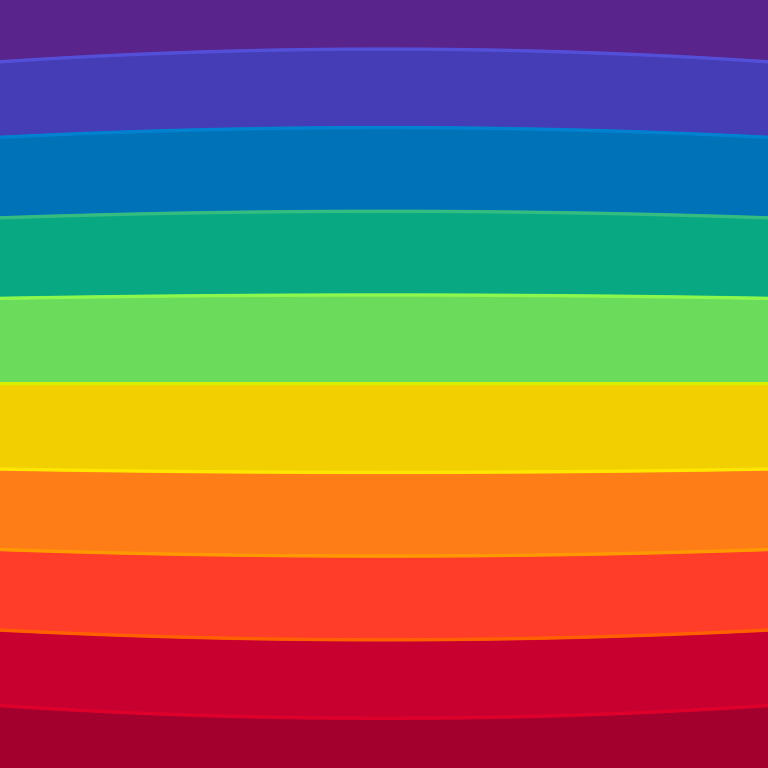
This background is drawn by a three.js fragment shader. Its source:

```glsl
// Ten flat rainbow bands that bow away from the middle, parted by thin bright lines.
#define MIDDLE 0.5004
#define BOW 0.152
#define LINE_HALF_WIDTH 0.0022
#define SOFTNESS 0.0008
#define EDGE_HEIGHTS vec4(0.1155, 0.2245, 0.3335, 0.4357)

varying vec2 vUv;

void main() {
  // Band colours, from the bottom up
  vec3 band[10];
  band[0] = vec3(0.645, 0.000, 0.180);
  band[1] = vec3(0.785, 0.000, 0.185);
  band[2] = vec3(1.000, 0.240, 0.155);
  band[3] = vec3(1.000, 0.490, 0.090);
  band[4] = vec3(0.950, 0.810, 0.000);
  band[5] = vec3(0.420, 0.860, 0.360);
  band[6] = vec3(0.030, 0.660, 0.510);
  band[7] = vec3(0.000, 0.450, 0.720);
  band[8] = vec3(0.270, 0.240, 0.710);
  band[9] = vec3(0.350, 0.140, 0.550);

  // Bright line below each band after the first
  vec3 line[9];
  line[0] = vec3(0.87, 0.00, 0.17);
  line[1] = vec3(1.00, 0.38, 0.00);
  line[2] = vec3(1.00, 0.60, 0.00);
  line[3] = vec3(1.00, 0.90, 0.00);
  line[4] = vec3(0.84, 0.94, 0.00);
  line[5] = vec3(0.55, 0.97, 0.30);
  line[6] = vec3(0.20, 0.74, 0.50);
  line[7] = vec3(0.00, 0.51, 0.82);
  line[8] = vec3(0.33, 0.31, 0.85);

  // Edge heights, mirrored about the middle
  float edge[9];
  vec4 heights = EDGE_HEIGHTS;
  edge[4] = 0.0;
  for (int k = 0; k < 4; k++) {
    edge[5 + k] = heights[k];
    edge[3 - k] = -heights[k];
  }

  // Edges draw closer to the middle toward the sides
  vec2 p = vUv - vec2(0.5, MIDDLE);
  float squeeze = 1.0 - BOW * p.x * p.x;

  // Stack the bands upward, then lay each line over its edge
  vec3 color = band[0];
  for (int i = 0; i < 9; i++) {
    float d = p.y - edge[i] * squeeze;
    color = mix(color, band[i + 1], smoothstep(-SOFTNESS, SOFTNESS, d));
    float cover = 1.0 - smoothstep(-SOFTNESS, SOFTNESS, abs(d) - LINE_HALF_WIDTH);
    color = mix(color, line[i], cover);
  }

  gl_FragColor = vec4(color, 1.0);
}
```
